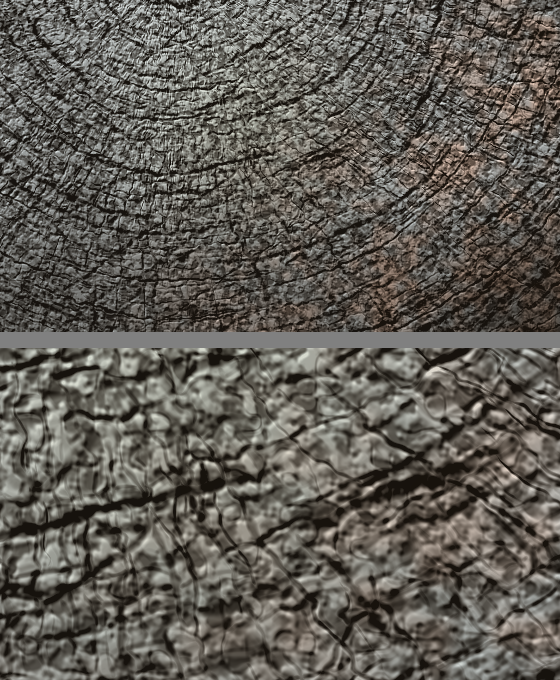
Top: the whole. Bottom: its middle third, enlarged.
Reproduce this texture procedurally as a WebGL 2 fragment shader.

```glsl
#version 300 es
precision highp float;
// Weathered, wrinkled hide: long creases sweep in nested arcs around a point
// above the canvas, and ragged radial and slanting creases cut them into plates.
// Creases and crisp grain form a height field, lit by its slope from the top.
uniform vec2 u_resolution;
out vec4 fragColor;

// Lengths are in canvas heights.
const vec2 ARC_CENTRE = vec2(0.55, 1.1);
const float ARC_FLATTEN = 0.85;      // below 1 widens the arcs sideways
const float WARP = 0.06;             // large bends of all creases
const float RAGGEDNESS = 0.011;      // small bends of all creases
const float ARC_COUNT = 20.0;        // creases per unit of radius
const float FINE_ARC_COUNT = 44.0;
const float RADIAL_COUNT = 17.0;     // creases per radian
const float FINE_RADIAL_COUNT = 48.0;
const float SLANT_COUNT = 12.0;
const vec2 RISING = vec2(0.83, 0.55);
const vec2 FALLING = vec2(0.66, -0.75);
const float GRAIN_SCALE = 92.0;
const vec2 LIGHT_STEP = vec2(-0.0018, 0.0040);
const float BASE_TONE = 0.42;
const float GRAIN_CONTRAST = 0.27;
const float SLOPE_CONTRAST = 0.23;
const float CREASE_DARKNESS = 0.31;
const vec3 COOL_TINT = vec3(0.98, 1.01, 1.01);
const vec3 OLIVE_TINT = vec3(0.99, 1.01, 0.95);
const vec3 WARM_TINT = vec3(1.13, 0.98, 0.89);
const vec3 SHADOW_TINT = vec3(0.017, 0.0, -0.017);

float hash(vec2 p) {
  return fract(sin(dot(p, vec2(127.1, 311.7))) * 43758.5453);
}

float noise(vec2 p) {
  vec2 i = floor(p), f = fract(p);
  f = f * f * (3.0 - 2.0 * f);
  return mix(mix(hash(i), hash(i + vec2(1, 0)), f.x),
             mix(hash(i + vec2(0, 1)), hash(i + vec2(1, 1)), f.x), f.y);
}

vec2 noisePair(vec2 p) {
  return vec2(noise(p), noise(p + 17.0)) - 0.5;
}

// Wandering, fading lines, one per unit of x; "along" runs down their length.
float creases(float x, float along, float halfWidth, float seed) {
  float depth = 0.0;
  for (int k = -1; k <= 1; k++) {
    float id = floor(x) + float(k);
    float lane = id * 7.3 + seed;
    float middle = id + 0.2 + 0.6 * hash(vec2(id, seed))
                 + 0.6 * (noise(vec2(along, lane)) - 0.5);
    float strength = smoothstep(0.2, 0.7, noise(vec2(along * 0.9 + 31.0, lane)));
    float width = halfWidth * (0.5 + hash(vec2(seed, id))) * (0.5 + 0.5 * strength);
    float line = 1.0 - smoothstep(0.15 * width, width, abs(x - middle));
    depth = max(depth, strength * line);
  }
  return depth;
}

// Returns crease depth in x and grain height in y.
vec2 surface(vec2 p) {
  vec2 bend = noisePair(p * 2.7);
  vec2 ripple = noisePair(p * 38.0) + 0.5 * noisePair(p * 90.0);
  vec2 w = p + WARP * bend + RAGGEDNESS * ripple;
  vec2 q = (w - ARC_CENTRE) * vec2(ARC_FLATTEN, 1.0);
  float radius = length(q);
  float angle = atan(q.x, -q.y);
  float outer = smoothstep(0.3, 0.7, radius);
  float broken = smoothstep(0.25, 0.65, noise(p * 8.0 + 51.0));

  // Crease families
  float depth = creases(radius * ARC_COUNT, angle * 4.0, 0.17, 3.0);
  depth = max(depth, 0.6 * creases(radius * FINE_ARC_COUNT, angle * 12.0, 0.24, 41.0));
  depth = max(depth, 0.8 * outer
        * creases((angle + 0.1 * bend.x) * RADIAL_COUNT, radius * 9.0, 0.12, 73.0));
  depth = max(depth, 0.7 * outer * broken
        * creases(angle * FINE_RADIAL_COUNT, radius * 22.0, 0.24, 97.0));
  depth = max(depth, 0.7 * creases(dot(w, vec2(-RISING.y, RISING.x)) * SLANT_COUNT,
        dot(w, RISING) * 6.0, 0.10, 131.0));
  depth = max(depth, 0.5 * creases(dot(w, vec2(-FALLING.y, FALLING.x)) * SLANT_COUNT,
        dot(w, FALLING) * 8.0, 0.10, 167.0));

  // Crisp flecks, drawn out along the radii, split by thin veins
  vec2 g = p + 0.6 * RAGGEDNESS * ripple;
  float pits = noise(g * mat2(0.8, 0.6, -0.6, 0.8) * GRAIN_SCALE);
  float streaks = noise(vec2(angle * 100.0, radius * 64.0));
  float specks = noise(p * mat2(0.6, -0.8, 0.8, 0.6) * GRAIN_SCALE * 2.1);
  float grain = smoothstep(0.3, 0.7, 0.42 * pits + 0.33 * streaks + 0.25 * specks);
  float veins = 1.0 - smoothstep(0.0, 0.13, abs(noise(g * 54.0 + 7.0) - 0.5));
  return vec2(depth, grain - 0.3 * veins);
}

float height(vec2 s) {
  return 0.9 * s.y - 0.85 * s.x;
}

void main() {
  vec2 p = gl_FragCoord.xy / u_resolution.y;
  float across = gl_FragCoord.x / u_resolution.x;

  // Relief
  vec2 here = surface(p);
  float slope = height(here) - height(surface(p + LIGHT_STEP));
  float tone = BASE_TONE + GRAIN_CONTRAST * (here.y - 0.45)
             + SLOPE_CONTRAST * slope - CREASE_DARKNESS * here.x;

  // Broad light: a glow at the upper left, dim lower corners
  vec2 fromGlow = p - vec2(0.5, 1.0);
  float light = mix(0.82, 1.02, smoothstep(0.0, 0.5, p.y))
              + 0.22 * exp(-3.5 * dot(fromGlow, fromGlow))
              + 0.18 * (noise(p * 4.3 + 3.0) - 0.5);
  float low = 1.0 - smoothstep(0.1, 0.5, p.y);
  light -= 0.2 * low * smoothstep(0.7, 1.0, across);
  tone = clamp(tone * light, 0.07, 0.85);

  // Cool to warm tints, in patches
  float warmth = smoothstep(0.3, 1.0, across + 0.45 * (1.0 - p.y) - 0.15);
  warmth *= smoothstep(0.2, 0.8, 0.45 * noise(p * 6.0 + 23.0) + 0.55 * noise(p * 29.0));
  vec2 fromOlive = p - vec2(0.75, 0.6);
  float olive = exp(-9.0 * dot(fromOlive, fromOlive));
  vec3 tint = mix(mix(COOL_TINT, OLIVE_TINT, olive), WARM_TINT, warmth);
  vec3 color = tone * tint + SHADOW_TINT * (1.0 - smoothstep(0.25, 0.75, tone));
  fragColor = vec4(color, 1.0);
}
```
